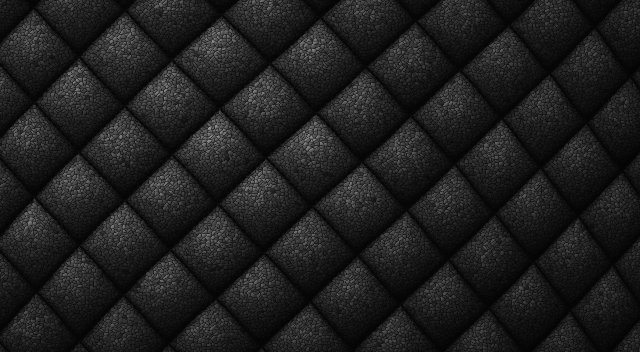
This texture is drawn by a WebGL 2 fragment shader. Its source:

```glsl
#version 300 es
precision highp float;
// Black quilted leather: a slightly warped diamond grid of soft pillows, lit from
// the upper left, with dashed stitches in the seams. Cellular noise makes the
// pebbled grain; a broad pool of light fades toward the edges.
uniform vec2 u_resolution;
out vec4 outColor;

// Lengths are in canvas heights, or in diamond sides where noted.
const vec2  GRID_ORIGIN   = vec2(0.758, 0.552);
const vec2  GRID_PITCH    = vec2(0.2725, 0.269);
const float ROW_TILT      = 0.036;
const float COLUMN_LEAN   = 0.03;
const float COLUMN_SPREAD = 0.063;
const float EDGE_SQUEEZE  = 0.0056;
const float SIDE_LENGTH   = 0.192;
const float STITCHES      = 10.0;   // per diamond side
const float STITCH_HALF   = 0.036;  // half length, in sides
const float STITCH_RADIUS = 0.015;  // in sides
const float SEAM_RADIUS   = 0.008;  // in sides
const float GRAIN_DENSITY = 98.0;   // pebbles per canvas height
const vec2  LIGHT_DIR     = vec2(-0.72, 0.69);
const vec2  POOL_CENTER   = vec2(0.58, 0.64);
const vec2  POOL_RADIUS   = vec2(0.95, 0.66);
const float POOL_FLOOR    = 0.36;
const float LEATHER_TONE  = 0.205;
const float GROOVE_TONE   = 0.045;
const float THREAD_TONE   = 0.022;

vec2 hash2(vec2 p) {
    vec3 q = fract(p.xyx * vec3(0.1031, 0.1030, 0.0973));
    q += dot(q, q.yzx + 33.33);
    return fract((q.xx + q.yz) * q.zy);
}

// Canvas position to diamond axes; seams lie on the integers of each axis.
vec2 quiltAxes(vec2 p) {
    vec2 d = p - GRID_ORIGIN;
    float x = (d.x - COLUMN_LEAN * d.y) / (GRID_PITCH.x * (1.0 + COLUMN_SPREAD * d.y));
    float u = x + EDGE_SQUEEZE * x * x * x;
    float v = (d.y + ROW_TILT * d.x) / GRID_PITCH.y;
    vec2 axes = vec2(u + v, u - v);
    return axes + 0.008 * sin(axes.yx * 2.3 + vec2(0.4, 1.7))
                + 0.004 * sin(axes.yx * 7.1 + vec2(2.0, 0.3));
}

// Cellular noise: xy = offset from the pebble center, z = crease gap, w = pebble hash.
vec4 pebbles(vec2 p) {
    vec2 cell = floor(p);
    float nearest = 9.0, second = 9.0;
    vec2 offset = vec2(0.0);
    float id = 0.0;
    for (int j = -1; j <= 1; j++) {
        for (int i = -1; i <= 1; i++) {
            vec2 c = cell + vec2(i, j);
            vec2 h = hash2(c);
            vec2 d = p - c - h;
            float dist = length(d);
            if (dist < nearest) {
                second = nearest;
                nearest = dist;
                offset = d;
                id = fract(h.x * 7.3 + h.y * 3.1);
            } else {
                second = min(second, dist);
            }
        }
    }
    return vec4(offset, second - nearest, id);
}

// Signed distance to the row of stitches along one seam, in sides.
float stitchDistance(float across, float along) {
    float s = abs(fract(along * STITCHES) - 0.5) / STITCHES;
    return length(vec2(max(s - STITCH_HALF + STITCH_RADIUS, 0.0), across)) - STITCH_RADIUS;
}

void main() {
    vec2 p = gl_FragCoord.xy / u_resolution.y;
    float px = 1.0 / u_resolution.y;
    float sidePx = 0.6 * px / SIDE_LENGTH;
    vec2 axes = quiltAxes(p);
    vec2 local = fract(axes) - 0.5;
    vec2 edge = 0.5 - abs(local);
    float seam = min(edge.x, edge.y);
    vec2 variation = hash2(floor(axes) + 40.0);

    // Pillow: slopes steepen toward the seams and catch the light at upper left.
    vec2 slope = local * (0.75 + 1.9 * local * local);
    float facing = 0.30 * slope.x - 1.15 * slope.y;
    float pillow = max(0.18, 0.92 + facing + 0.16 * (variation.x - 0.5));
    float hollow = mix(0.45, 1.0, smoothstep(0.0, 0.11, seam));
    vec2 sheenOffset = local - vec2(0.10, -0.20) - 0.10 * (variation - 0.5);
    float sheen = exp(-8.0 * dot(sheenOffset, sheenOffset));

    // Grain: bent pebbles with thin dark creases, softly lit flanks and rare glints.
    vec2 bent = p + 0.004 * sin(p.yx * 47.0) + 0.0016 * sin(p.yx * 190.0 + 1.3);
    vec4 grain = pebbles(bent * GRAIN_DENSITY * vec2(0.92, 1.08));
    float soft = px * GRAIN_DENSITY;
    float crease = smoothstep(0.0, 0.14 + 0.7 * soft, grain.z);
    float flank = dot(grain.xy, LIGHT_DIR);
    float relief = mix(0.55, 1.15, crease) * (0.92 + 0.22 * grain.w) * (1.0 + 0.30 * flank);
    float glint = crease * smoothstep(0.45, 1.1, grain.w + flank) * sheen;

    // Pool of light over the whole sheet.
    vec2 pool = (p - POOL_CENTER) / POOL_RADIUS;
    float exposure = mix(POOL_FLOOR, 1.0, exp(-dot(pool, pool)));
    float tone = LEATHER_TONE * pillow * hollow * (0.70 + 0.50 * sheen) * relief;
    tone = exposure * (tone + 0.12 * glint) + 0.010;

    // Thin seam groove, puckered between the stitches, then the dark thread.
    float along = edge.x < edge.y ? axes.y : axes.x;
    float pucker = 0.004 * cos(6.28318 * along * STITCHES);
    float groove = 1.0 - smoothstep(-sidePx, sidePx + 0.010, seam - SEAM_RADIUS - pucker);
    tone = mix(tone, GROOVE_TONE * exposure, 0.75 * groove);
    float thread = min(stitchDistance(edge.x, axes.y), stitchDistance(edge.y, axes.x));
    float threadMask = 1.0 - smoothstep(-sidePx, sidePx, thread);
    tone = mix(tone, THREAD_TONE, 0.9 * threadMask);

    outColor = vec4(vec3(tone), 1.0);
}
```
